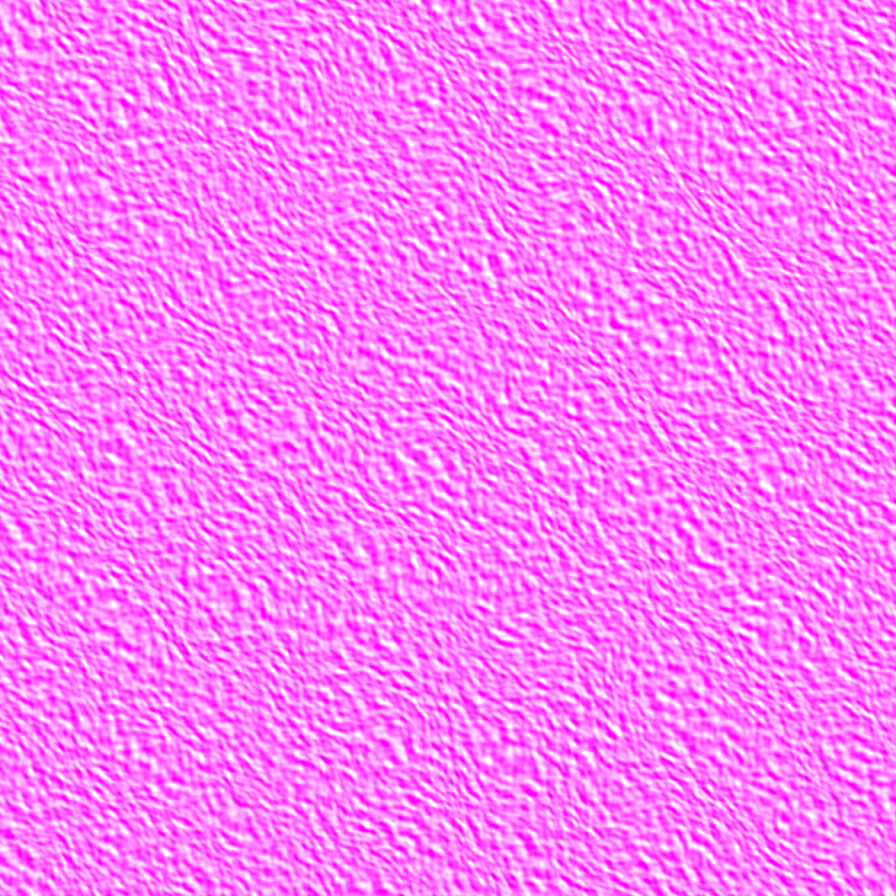
A Shadertoy shader for this texture map:

```glsl
const vec3  SHADE_COLOR  = vec3(1.0, 0.0, 0.985);
const vec3  LIGHT_COLOR  = vec3(1.0, 1.0, 1.0);
const float GRAIN_SCALE  = 100.0;  // noise cells across the canvas
const float GRAIN_ANGLE  = -0.72;  // direction of the streaks, radians
const float GRAIN_SQUASH = 0.62;   // below 1 lengthens the streaks
const float BEND_SCALE   = 0.14;   // frequency of the streak wobble
const float BEND_AMOUNT  = 1.6;    // strength of the streak wobble
const float RELIEF_STEP  = 0.25;   // half the emboss distance, in cells
const float BRIGHTNESS   = 0.49;
const float CONTRAST     = 0.68;
const int   OCTAVES      = 2;
const float LACUNARITY   = 1.9;
const float GAIN         = 0.48;
const float OCTAVE_TURN  = 0.5;
const float TAU          = 6.2831853;

mat2 rotation(float angle) {
    float c = cos(angle), s = sin(angle);
    return mat2(c, s, -s, c);
}

// Random unit vector for a lattice point
vec2 latticeGradient(ivec2 cell) {
    uvec2 q = uvec2(cell) * uvec2(1597334673u, 3812015801u);
    uint h = (q.x ^ q.y) * 1597334673u;
    h = (h ^ (h >> 15u)) * 2246822519u;
    h ^= h >> 13u;
    float angle = TAU * float(h & 65535u) / 65536.0;
    return vec2(cos(angle), sin(angle));
}

float gradientNoise(vec2 p) {
    ivec2 cell = ivec2(floor(p));
    vec2 f = fract(p);
    vec2 w = f * f * f * (f * (f * 6.0 - 15.0) + 10.0);
    float a = dot(latticeGradient(cell), f);
    float b = dot(latticeGradient(cell + ivec2(1, 0)), f - vec2(1.0, 0.0));
    float c = dot(latticeGradient(cell + ivec2(0, 1)), f - vec2(0.0, 1.0));
    float d = dot(latticeGradient(cell + ivec2(1, 1)), f - vec2(1.0, 1.0));
    return mix(mix(a, b, w.x), mix(c, d, w.x), w.y);
}

// Layered height field
float height(vec2 p) {
    mat2 turn = rotation(OCTAVE_TURN);
    float sum = 0.0, amplitude = 1.0;
    for (int i = 0; i < OCTAVES; i++) {
        p = turn * p;
        sum += amplitude * gradientNoise(p);
        p = p * LACUNARITY + 17.3;
        amplitude *= GAIN;
    }
    return sum;
}

void mainImage(out vec4 fragColor, in vec2 fragCoord) {
    vec2 uv = fragCoord / iResolution.y;

    // Grain space: x runs along the streaks, y across them
    vec2 p = rotation(-GRAIN_ANGLE) * uv * GRAIN_SCALE;
    p.x *= GRAIN_SQUASH;
    p.y += BEND_AMOUNT * gradientNoise(p * BEND_SCALE + 41.7);

    // Emboss: height difference across the streaks
    vec2 offset = vec2(0.0, RELIEF_STEP);
    float relief = height(p + offset) - height(p - offset);

    float light = clamp(BRIGHTNESS + CONTRAST * relief, 0.0, 1.0);
    fragColor = vec4(mix(SHADE_COLOR, LIGHT_COLOR, light), 1.0);
}
```
